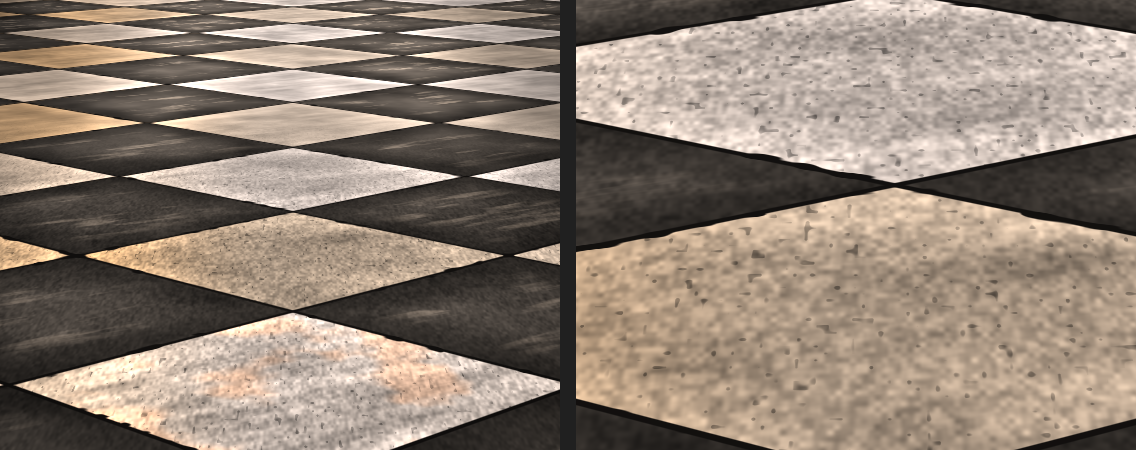
Left, the full canvas; right, a detail of the centre.
Reproduce this pattern procedurally as a Shadertoy shader.

```glsl
float hash(vec2 p) {
    vec3 q = fract(p.xyx * 0.1031);
    q += dot(q, q.yzx + 33.33);
    return fract((q.x + q.y) * q.z);
}

float noise(vec2 p) {
    vec2 i = floor(p), f = fract(p);
    f = f * f * (3.0 - 2.0 * f);
    return mix(mix(hash(i), hash(i + vec2(1, 0)), f.x),
               mix(hash(i + vec2(0, 1)), hash(i + vec2(1, 1)), f.x), f.y);
}

float fbm(vec2 p) {
    float sum = 0.0, amp = 0.5;
    for (int i = 0; i < 4; i++) {
        sum += amp * noise(p);
        p = mat2(1.6, 1.2, -1.2, 1.6) * p + 17.3;
        amp *= 0.5;
    }
    return sum / 0.9375;
}

void mainImage(out vec4 fragColor, in vec2 fragCoord) {
    vec2 uv = fragCoord / iResolution.xy;
    float aspect = iResolution.x / iResolution.y;

    // Perspective floor: u across, v into the distance
    float drop = 1.337 - uv.y;
    vec2 ground = vec2((uv.x - 0.523) * aspect / (0.53 * drop), 3.751 / drop - 3.645);

    // Diagonal tile grid
    vec2 grid = vec2(ground.y + 0.5 * ground.x, ground.y - 0.5 * ground.x);
    vec2 pixel = fwidth(grid);
    vec2 id = floor(grid), cell = grid - id;
    vec2 edge = min(cell, 1.0 - cell);
    float inset = min(edge.x, edge.y);
    float parity = 1.0 - 2.0 * mod(id.x + id.y, 2.0);
    vec2 cover = clamp(edge / pixel * 1.4, 0.0, 1.0);
    float pale = 0.5 + 0.5 * parity * cover.x * cover.y;

    // Stone texture, with fine grain fading in the distance
    float seed = hash(id + 71.0);
    vec2 stone = ground + seed * 37.0 + 50.0;
    float cloud = fbm(stone * vec2(3.0, 5.0));
    float vein = fbm(vec2(stone.x * 3.0 + stone.y, (stone.y - 0.35 * stone.x) * 17.0));
    float grainFade = 1.0 - smoothstep(0.5, 1.5, fwidth(ground.y) * 60.0);
    float grain = (noise(stone * vec2(105, 60)) + noise(stone * vec2(61, 37)) - 1.0) * grainFade;
    float pits = smoothstep(0.83, 0.95, noise(stone * vec2(72, 45))) * grainFade;

    // Pale tiles: alternating warm and grey rows, bright rims and side tips
    float row = floor(0.5 * (id.x + id.y));
    float warm = clamp(0.8 - 0.8 * mod(row, 2.0) + 0.4 * (seed - 0.5), 0.0, 1.0);
    float near = 1.0 - smoothstep(-0.1, 0.1, row + 0.5);
    float tip = abs(cell.x - cell.y);
    vec3 light = mix(vec3(0.77, 0.72, 0.69), vec3(0.69, 0.61, 0.53), warm);
    light *= 0.9 + 0.3 * tip * tip + 0.14 * (1.0 - smoothstep(0.0, 0.2, inset));
    light *= 1.0 + 0.45 * (cloud - 0.5) + 0.26 * grain - 0.3 * pits;
    light *= 1.0 + (vein - 0.5) * mix(0.25, 0.65, near);
    light = mix(light, light * vec3(1.08, 0.96, 0.87), near * smoothstep(0.5, 0.7, cloud));
    light *= 1.0 + 0.12 * near;
    float glow = (1.0 - smoothstep(0.05, 0.5, uv.x)) * (0.3 + 0.7 * warm);
    light *= mix(vec3(1), vec3(1.2, 1.05, 0.83), glow);

    // Dark tiles: brown bloom in the middle, scuffs and scratches
    vec3 dark = vec3(0.285, 0.26, 0.238) * (0.62 + 0.4 * smoothstep(0.0, 0.35, inset));
    dark *= 0.65 + 0.75 * cloud + 0.3 * grain;
    dark += vec3(0.21, 0.185, 0.16) * smoothstep(0.54, 0.82, vein) * smoothstep(0.05, 0.3, inset);
    dark *= 0.95 + 0.3 * smoothstep(0.55, 0.9, uv.y);

    vec3 color = mix(dark, light, pale);

    // Dark joints with chipped edges
    float chip = 0.012 * smoothstep(0.7, 0.95, noise(ground * vec2(13, 24) + 90.0));
    vec2 joint = smoothstep(vec2(0.009 + chip) - pixel * 0.7, vec2(0.009 + chip) + pixel * 0.7, edge);
    color = mix(vec3(0.065, 0.057, 0.052), color, joint.x * joint.y);

    // Light from the far side, falling off toward the corners
    vec2 away = (uv - vec2(0.5, 0.55)) * vec2(1.0, 0.8);
    color *= 1.1 - 0.85 * dot(away, away);
    color *= 1.0 + 0.22 * smoothstep(0.6, 0.9, uv.y) * (1.0 - smoothstep(0.2, 0.5, abs(uv.x - 0.5)));
    color *= 1.0 - 0.3 * smoothstep(0.75, 1.0, uv.y) * (1.0 - smoothstep(0.0, 0.16, uv.x));
    fragColor = vec4(clamp(color, 0.0, 1.0), 1.0);
}
```
